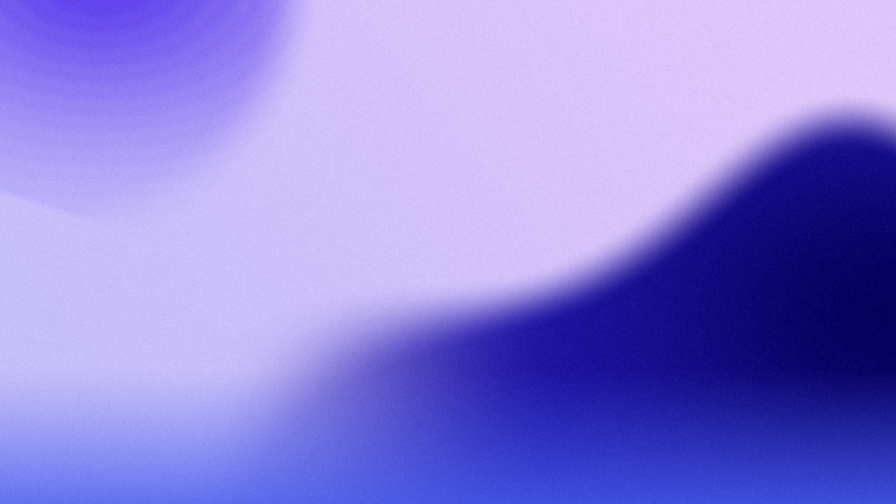
Reproduce this background procedurally as a Shadertoy shader.

```glsl
// Soft lavender gradient with a violet orb, a deep blue wave and a low blue glow.

float hash(vec2 cell) {
    vec3 q = fract(vec3(cell.xyx) * 0.1031);
    q += dot(q, q.yzx + 33.33);
    return fract((q.x + q.y) * q.z);
}

// Height of the wave: a rising shelf plus a rounded crest.
float waveHeight(float x) {
    float shelf = 0.38 * (1.0 - exp(-(x - 0.22) / 0.085));
    float crest = (x - 0.95) / 0.225;
    return shelf + 0.38 * exp(-crest * crest);
}

// Approximate signed distance to the wave, positive below it.
float waveDepth(vec2 uv, float aspect) {
    float e = 0.005;
    float slope = (waveHeight(uv.x + e) - waveHeight(uv.x - e)) / (2.0 * e * aspect);
    return (waveHeight(uv.x) - uv.y) / sqrt(1.0 + slope * slope);
}

void mainImage(out vec4 fragColor, in vec2 fragCoord) {
    vec2 uv = fragCoord / iResolution.xy;
    float aspect = iResolution.x / iResolution.y;
    vec2 p = vec2(uv.x * aspect, uv.y);

    // Lavender backdrop, pinker toward the upper right
    float warmth = smoothstep(0.1, 1.15, uv.x * 0.8 + uv.y * 0.35);
    vec3 color = mix(vec3(0.775, 0.745, 0.98), vec3(0.875, 0.775, 0.98), warmth);

    // Violet orb, cut by a slanted lower edge
    float orbDistance = length(p - vec2(0.074, 1.051)) - 0.521;
    float orbMask = 1.0 - smoothstep(-0.075, 0.055, orbDistance);
    float cut = p.y - (0.618 - 0.32 * p.x);
    orbMask *= smoothstep(-0.008, 0.012, cut);
    float glowRadius = length((p - vec2(0.2, 1.05)) * vec2(0.65, 1.0));
    float orbStrength = 1.0 - smoothstep(-0.08, 0.58, glowRadius);
    orbStrength += 0.012 * sin(glowRadius * 190.0);
    vec3 orbColor = mix(vec3(0.53, 0.46, 0.95), vec3(0.37, 0.25, 0.93), orbStrength);
    color = mix(color, orbColor, orbMask * clamp(orbStrength * 1.05 + 0.09, 0.0, 1.0));

    // Deep blue wave, dissolving to the left and darkest at the right
    float softness = mix(0.12, 0.06, smoothstep(0.25, 0.6, uv.x));
    float waveMask = smoothstep(-softness, softness, waveDepth(uv, aspect));
    waveMask *= smoothstep(0.13, 0.64, uv.x);
    vec2 toShade = (p - vec2(aspect, 0.38)) / vec2(0.5, 0.36);
    float shade = exp(-dot(toShade, toShade));
    vec3 waveColor = mix(vec3(0.125, 0.085, 0.67), vec3(0.02, 0.0, 0.36), shade);
    color = mix(color, waveColor, waveMask);

    // Blue glow along the bottom
    float glow = 0.8 * pow(clamp(1.0 - uv.y / 0.27, 0.0, 1.0), 1.15);
    color = mix(color, vec3(0.28, 0.37, 0.93), glow);

    // Fine grain
    color += 0.03 * (hash(floor(p * 432.0)) - 0.5);
    fragColor = vec4(clamp(color, 0.0, 1.0), 1.0);
}
```
